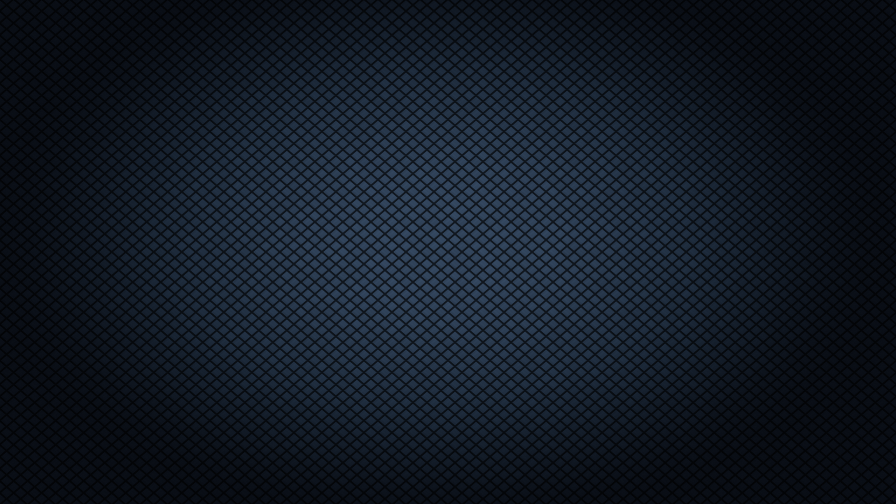
A WebGL 1 fragment shader for this background:

```glsl
precision highp float;
// A dark blue woven mesh of small diagonal tiles under a soft oval light.
// Two slanted axes form the lattice; each tile gets a bevel, faint fibres
// and a random tone, then the oval light fades it towards the borders.

uniform vec2 u_resolution;

const vec2 TILE_SPAN = vec2(0.0278, 0.0239);  // diamond width and height
const vec2 GLOW_CENTER = vec2(-0.02, 0.025);
const vec2 GLOW_RADIUS = vec2(0.66, 0.43);
const vec3 LIT_BLUE = vec3(0.182, 0.250, 0.335);
const vec3 MID_BLUE = vec3(0.098, 0.145, 0.203);
const vec3 SHADE_BLUE = vec3(0.034, 0.050, 0.078);

float hash(vec2 p) {
  return fract(sin(dot(p, vec2(127.1, 311.7))) * 43758.5453);
}

// Oval light: bright core, soft shoulder, nearly black corners.
vec3 glowColor(vec2 p, vec2 center, vec2 radius) {
  float d = length((p - center) / radius);
  vec3 core = mix(LIT_BLUE, MID_BLUE, smoothstep(0.15, 1.0, d));
  return mix(core, SHADE_BLUE, smoothstep(0.7, 1.35, d));
}

// Brightness of the woven tiles, with dark seams between them.
float weave(vec2 p, vec2 span, float pixel) {
  vec2 q = p / span;
  vec2 lattice = vec2(q.x + q.y, q.x - q.y);
  vec2 cell = floor(lattice);
  vec2 local = fract(lattice);
  float unit = 1.0 / length(1.0 / span);      // tile side to canvas units

  // Seams are slightly wider than the blur of one pixel.
  vec2 toEdge = min(local, 1.0 - local) * unit;
  float edge = min(toEdge.x, toEdge.y);
  float seam = 1.0 - smoothstep(0.0007, 0.0016 + pixel * 0.6, edge);

  // Neighbouring tiles run in alternating directions.
  float parity = mod(cell.x + cell.y, 2.0);
  float across = mix(local.x, local.y, parity);
  float crown = 4.0 * across * (1.0 - across);
  float bevel = local.x - local.y;
  float fibre = sin(across * 18.85) * 0.025;
  float tone = (hash(cell) - 0.5) * 0.08;

  float tile = 0.94 + 0.14 * crown + 0.05 * bevel + fibre + tone;
  return mix(tile, 0.36, seam);
}

void main() {
  float pixel = 1.0 / u_resolution.y;
  vec2 p = (gl_FragCoord.xy - 0.5 * u_resolution) * pixel;

  vec3 color = glowColor(p, GLOW_CENTER, GLOW_RADIUS);
  color *= weave(p, TILE_SPAN, pixel);

  // Fine grain keeps the dark gradient from banding.
  color += (hash(gl_FragCoord.xy) - 0.5) * 0.006;
  gl_FragColor = vec4(clamp(color, 0.0, 1.0), 1.0);
}
```
